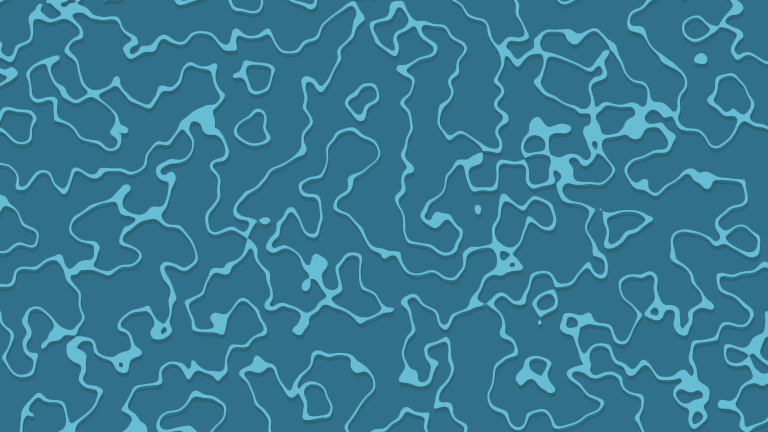
This texture is drawn by a WebGL 2 fragment shader. Its source:

```glsl
#version 300 es
precision highp float;
// Pale winding ribbons with a soft drop shadow on flat teal, cut from a noise contour.

uniform vec2 u_resolution;
out vec4 fragColor;

const vec3 GROUND_COLOR = vec3(0.19, 0.44, 0.54);
const vec3 SHADOW_COLOR = vec3(0.18, 0.385, 0.46);
const vec3 RIBBON_COLOR = vec3(0.40, 0.74, 0.83);

const float CELLS_PER_HEIGHT = 9.2;   // size of the meanders
const float DETAIL_SCALE = 2.03;      // frequency ratio of the wiggles
const float DETAIL_AMOUNT = 0.48;     // strength of the wiggles
const float RIBBON_LEVEL = 0.047;     // half width in noise units
const float RIBBON_EDGE = 0.6;        // edge softness, in derivative widths
const float SHADOW_EDGE = 0.7;
const vec2 SHADOW_OFFSET = vec2(0.002, -0.010);  // in canvas heights
const vec2 FIELD_ORIGIN = vec2(13.37, 27.61);
const float TAU = 6.2831853;

// Random unit gradient at a lattice point, from integer mixing.
vec2 latticeGradient(vec2 cell) {
  uvec2 v = uvec2(ivec2(cell) + 4096);
  v = v * 1664525u + 1013904223u;
  v.x += v.y * 1664525u;
  v.y += v.x * 1664525u;
  v ^= v >> 16u;
  v.x += v.y * 1664525u;
  v.y += v.x * 1664525u;
  v ^= v >> 16u;
  float angle = TAU * float(v.x & 65535u) / 65536.0;
  return vec2(cos(angle), sin(angle));
}

float gradientNoise(vec2 p) {
  vec2 cell = floor(p);
  vec2 f = p - cell;
  vec2 fade = f * f * f * (f * (f * 6.0 - 15.0) + 10.0);
  float a = dot(latticeGradient(cell), f);
  float b = dot(latticeGradient(cell + vec2(1, 0)), f - vec2(1, 0));
  float c = dot(latticeGradient(cell + vec2(0, 1)), f - vec2(0, 1));
  float d = dot(latticeGradient(cell + vec2(1, 1)), f - vec2(1, 1));
  return mix(mix(a, b, fade.x), mix(c, d, fade.x), fade.y);
}

// Two octaves; the second is turned so the lattices do not align.
float ribbonField(vec2 uv) {
  vec2 p = uv * CELLS_PER_HEIGHT + FIELD_ORIGIN;
  vec2 turned = mat2(0.8, 0.6, -0.6, 0.8) * p * DETAIL_SCALE;
  return gradientNoise(p) + DETAIL_AMOUNT * gradientNoise(turned + 5.3);
}

// Coverage of the band around the zero contour.
float bandMask(float field, float softness) {
  float pixelStep = max(fwidth(field), 1e-4);
  float inside = (RIBBON_LEVEL - abs(field)) / pixelStep;
  return smoothstep(-softness, softness, inside);
}

void main() {
  vec2 uv = gl_FragCoord.xy / u_resolution.y;

  float ribbon = bandMask(ribbonField(uv), RIBBON_EDGE);
  float shadow = bandMask(ribbonField(uv - SHADOW_OFFSET), SHADOW_EDGE);

  // Layers from back to front
  vec3 color = mix(GROUND_COLOR, SHADOW_COLOR, shadow);
  color = mix(color, RIBBON_COLOR, ribbon);
  fragColor = vec4(color, 1.0);
}
```
